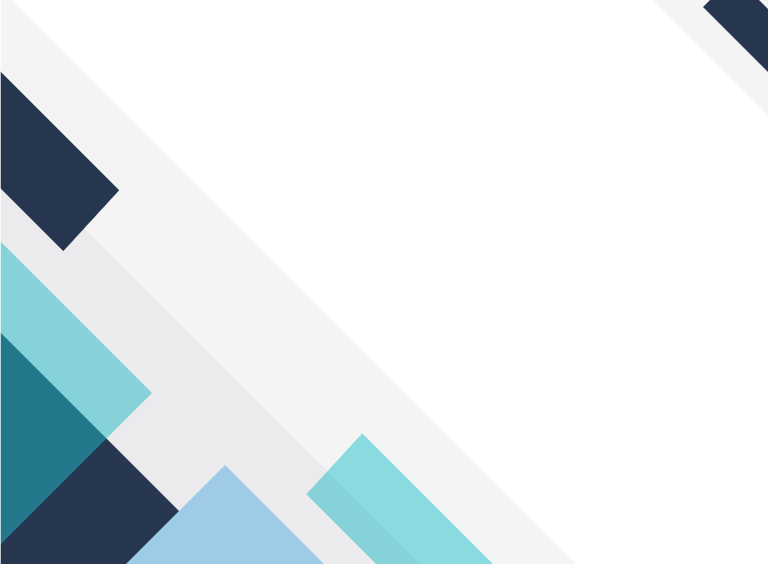
Give the GLSL for this background, as a Shadertoy shader.

```glsl
// Flat corner layout of diagonal bands and overlapping translucent blocks on white.
#define NAVY       vec3(0.149, 0.212, 0.310)
#define DEEP_TEAL  vec3(0.137, 0.473, 0.546)
#define SKY        vec3(0.620, 0.796, 0.910)
#define AQUA_TINT  vec3(0.566, 0.900, 0.913)
#define PALE_GREY  vec3(0.956)
#define COOL_GREY  vec3(0.921, 0.921, 0.930)
#define END_SKEW   0.043

// Smooth coverage of the side where value < edge, for diagonal coordinates.
float below(float value, float edge) {
    float softness = 1.4142 / iResolution.y;
    return clamp(0.5 + (edge - value) / softness, 0.0, 1.0);
}

float above(float value, float edge) {
    return 1.0 - below(value, edge);
}

// Coverage of a strip between two edges.
float band(float value, float low, float high) {
    return above(value, low) * below(value, high);
}

void mainImage(out vec4 fragColor, in vec2 fragCoord) {
    // Height is one unit; "across" and "along" are the two diagonals.
    vec2 p = fragCoord / iResolution.y;
    float across = p.x + p.y;
    float along = p.x - p.y;

    // Grey layers in the lower left and upper right.
    vec3 color = vec3(1.0);
    color = mix(color, PALE_GREY, below(across, 1.0213));
    color = mix(color, COOL_GREY, below(across, 0.7447));
    color = mix(color, PALE_GREY, above(across, 2.1578));

    // Outer blocks share one strip and have slightly slanted ends.
    float strip = band(across, 0.6670, 0.8740);
    float slanted = along + END_SKEW * (across - 0.7720);
    color = mix(color, NAVY, strip * below(slanted, -0.4470));
    color *= mix(vec3(1.0), AQUA_TINT, strip * above(slanted, 0.4149));

    // Upper right block.
    float cornerBlock = band(across, 2.2340, 2.3457) * above(along, 0.2589);
    color = mix(color, NAVY, cornerBlock);

    // Inner blocks: aqua over navy turns deep teal, sky sits on top.
    float aqua = below(across, 0.5727) * below(along, -0.0337);
    float core = below(across, 0.4113);
    color *= mix(vec3(1.0), AQUA_TINT, aqua);
    color = mix(color, mix(NAVY, DEEP_TEAL, below(along, -0.0337)), core);
    color = mix(color, SKY, below(across, 0.5745) * above(along, 0.2234));

    // Thin white margin on the left side.
    color = mix(color, vec3(1.0), below(p.x, 0.0014));

    fragColor = vec4(color, 1.0);
}
```
